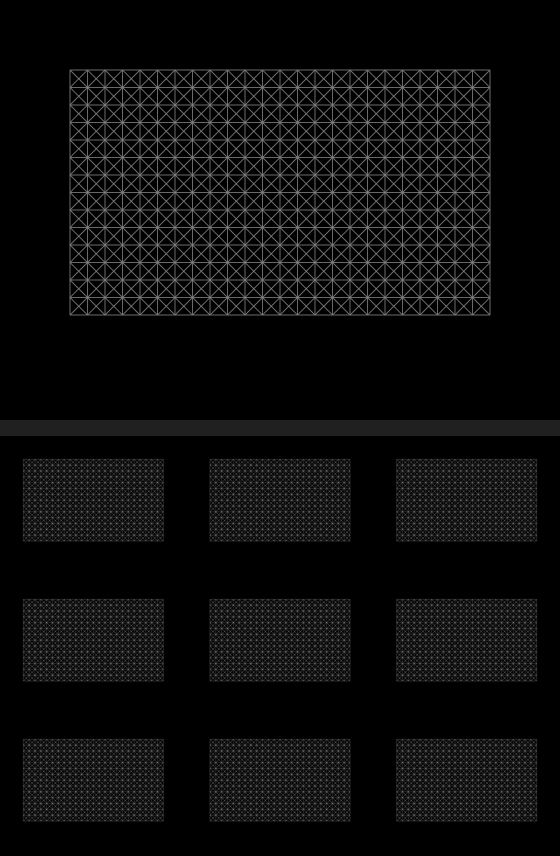
Top, the tile; bottom, the same tile 3 across and 3 down.
Reproduce this pattern procedurally as a Shadertoy shader.

```glsl
// Thin grey lattice of crossed squares, 24 by 14 cells, on a black field.

// Share of a pixel covered by a line whose axis lies at distance d.
float lineCoverage(float d, float width, float pixel) {
    vec2 edges = vec2(d - 0.5 * width, d + 0.5 * width) / pixel;
    edges = clamp(edges, -0.5, 0.5);
    return edges.y - edges.x;
}

// Distance from x to the nearest whole number.
float wholeDistance(float x) {
    return abs(fract(x + 0.5) - 0.5);
}

void mainImage(out vec4 fragColor, in vec2 fragCoord) {
    const vec2 cells = vec2(24.0, 14.0);
    const float lineWidth = 0.047;

    // Cell units, with the lower left corner of the lattice at zero
    float cellsPerHeight = 24.0;
    float pixel = 1.03 * cellsPerHeight / iResolution.y;
    vec2 p = vec2(fragCoord.x - 0.5 * iResolution.x, fragCoord.y) / iResolution.y * cellsPerHeight;
    p += vec2(12.0, -6.0);

    // Soft extent of the lattice along each axis
    vec2 inside = clamp(0.5 + min(p, cells - p) / pixel, 0.0, 1.0);

    // Upright and level lines, including the outer frame
    vec2 toLine = abs(p - clamp(round(p), vec2(0.0), cells));
    float upright = lineCoverage(toLine.x, lineWidth, pixel) * inside.y;
    float level = lineCoverage(toLine.y, lineWidth, pixel) * inside.x;

    // Both diagonals of every cell
    float within = inside.x * inside.y;
    float rising = lineCoverage(wholeDistance(p.x - p.y) * sqrt(0.5), lineWidth, pixel) * within;
    float falling = lineCoverage(wholeDistance(p.x + p.y) * sqrt(0.5), lineWidth, pixel) * within;

    // Layer the translucent line edges over black
    float gap = (1.0 - upright) * (1.0 - level) * (1.0 - rising) * (1.0 - falling);
    fragColor = vec4(vec3(0.515) * (1.0 - gap), 1.0);
}
```
